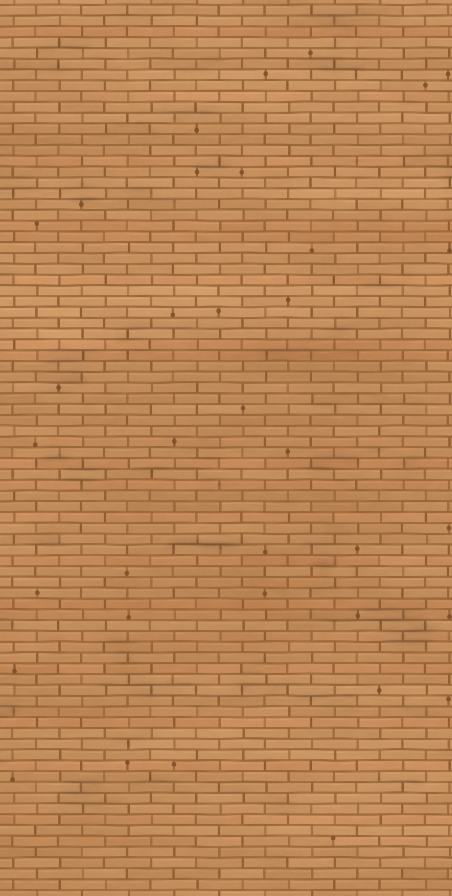
Reproduce this texture procedurally as a WebGL 1 fragment shader.

```glsl
precision highp float;

uniform vec2 u_resolution;

float hash(vec2 p) {
  return fract(sin(dot(p, vec2(127.1, 311.7))) * 43758.5453);
}

float noise(vec2 p) {
  vec2 i = floor(p);
  vec2 f = fract(p);
  f = f * f * (3.0 - 2.0 * f);
  return mix(mix(hash(i), hash(i + vec2(1.0, 0.0)), f.x),
             mix(hash(i + vec2(0.0, 1.0)), hash(i + vec2(1.0, 1.0)), f.x), f.y);
}

float fbm(vec2 p) {
  float sum = 0.0;
  float gain = 0.5;
  for (int i = 0; i < 4; i++) {
    sum += gain * noise(p);
    p = p * 2.03 + 17.3;
    gain *= 0.5;
  }
  return sum / 0.9375;
}

// Soft line of a given half width, at distance d
float line(float d, float halfWidth, float blur) {
  return 1.0 - smoothstep(halfWidth - blur, halfWidth + blur, abs(d));
}

void main() {
  vec2 uv = gl_FragCoord.xy / u_resolution;

  // Wall coordinates: one unit is one course, counted down from the top
  vec2 wall = vec2(uv.x * 41.9, (1.0 - uv.y) * 83.0 + 0.57);
  float blur = max(0.05, 0.5 * 83.0 / u_resolution.y);
  wall.y += 0.08 * (noise(wall * vec2(0.35, 0.8)) - 0.5);

  // Running bond, alternate courses shifted by half a brick
  float course = floor(wall.y);
  float along = wall.x / 4.25 - 0.29 - 0.5 * mod(course, 2.0);
  float jointId = floor(along + 0.5);
  vec2 brick = vec2(floor(along), course);
  float fromTop = fract(wall.y);
  float bedDist = min(fromTop, 1.0 - fromTop);
  float headDist = (along - jointId) * 4.25
                 + 0.22 * (hash(vec2(jointId, course + 9.0)) - 0.5);

  // Clay face: broad weathered bands, course and brick tints, grain
  float bands = fbm(vec2(uv.x * 1.6 + 3.0, uv.y * 13.0));
  float tone = 0.5 + 0.75 * (bands - 0.5);
  tone += 0.22 * (hash(vec2(course, 4.7)) - 0.5);
  tone += 0.24 * (hash(brick + 2.3) - 0.5);
  tone += 0.18 * (fbm(wall * vec2(0.9, 2.2)) - 0.5);
  tone += 0.10 * (noise(wall * 7.0) - 0.5);
  tone += 0.28 * exp(-pow((uv.y - 0.67) / 0.035, 2.0));
  vec3 color = mix(vec3(0.70, 0.49, 0.305), vec3(0.83, 0.62, 0.42),
                   clamp(tone, 0.0, 1.0));
  float redness = smoothstep(0.65, 0.95, hash(vec2(course, 21.0)));
  color += vec3(0.008, -0.014, -0.012) * redness;

  // Pale arris on the upper edge of each brick
  float arris = line(fromTop - 0.24, 0.06, blur);
  color += vec3(0.05, 0.045, 0.04) * arris * noise(wall * vec2(0.8, 1.0));

  // Recessed joints, unevenly shaded along their length
  float wear = noise(wall * vec2(0.6, 1.0) + 31.0);
  float bed = line(bedDist, 0.10, blur) * mix(0.65, 1.0, wear);
  float head = line(headDist, 0.11, blur)
             * mix(0.5, 1.0, hash(vec2(jointId, course)));
  color = mix(color, vec3(0.60, 0.40, 0.225), bed);
  color = mix(color, vec3(0.56, 0.36, 0.19), head * (1.0 - 0.5 * bed));

  // Soot gathered around the joints, heaviest in one patch of the wall
  vec2 patchOffset = (uv - vec2(0.62, 0.33)) / vec2(0.22, 0.06);
  float soot = smoothstep(0.60, 0.85, fbm(wall * vec2(0.16, 0.45) + 8.0));
  soot *= 0.35 + 0.65 * exp(-dot(patchOffset, patchOffset));
  float nearJoint = exp(-4.0 * min(bedDist, abs(headDist)));
  color *= 1.0 - 0.38 * soot * nearJoint;

  // Occasional chips beside the head joints
  vec2 chip = vec2(headDist, fromTop - 0.2 - 0.6 * hash(vec2(jointId, course + 5.0)));
  float chipped = step(0.955, hash(vec2(jointId + 3.0, course)));
  float chipMask = 1.0 - smoothstep(0.22 - blur, 0.22 + blur, length(chip));
  color = mix(color, vec3(0.47, 0.29, 0.15), 0.75 * chipped * chipMask);

  gl_FragColor = vec4(color, 1.0);
}
```
